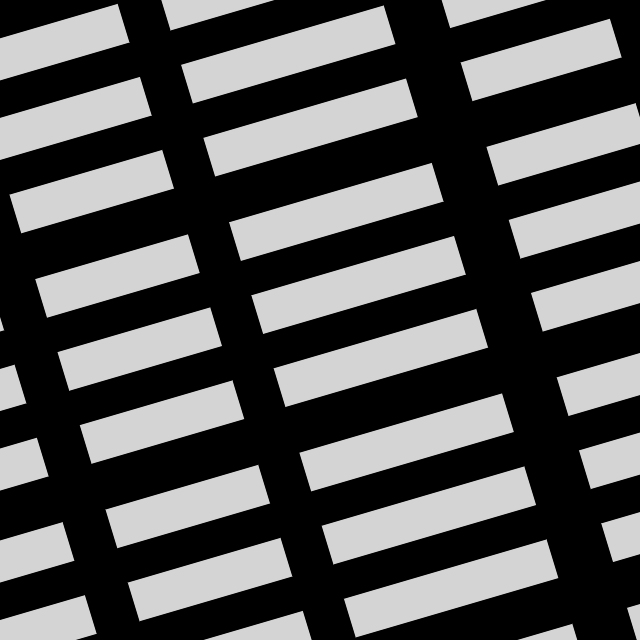
Reproduce this pattern procedurally as a WebGL 2 fragment shader.

```glsl
#version 300 es
precision highp float;
// Slanted light bars on black, set in columns of uneven width.
// Two skewed axes locate each bar: rows repeat in groups of three with
// a wider gap between groups, and a short loop merges the columns.

uniform vec2 u_resolution;
out vec4 fragColor;

// Signed distance to a band with the given start and end.
float bandDistance(float position, float start, float end) {
    return abs(position - 0.5 * (start + end)) - 0.5 * (end - start);
}

// Rows: three evenly spaced bars per group.
float rowDistance(float across) {
    float margin = 0.02; // keeps band edges clear of the wrap
    float inGroup = mod(across - 0.0599 + margin, 0.3923);
    float bar = min(floor(inGroup / 0.1243), 2.0);
    float local = inGroup - bar * 0.1243 - margin;
    return bandDistance(local, 0.0, 0.0658);
}

// Columns: start and end of each one along the bars.
float columnDistance(float along) {
    vec2 columns[4] = vec2[4](
        vec2(-0.450, -0.151), vec2(-0.078, 0.182),
        vec2(0.252, 0.597), vec2(0.690, 0.944));
    float nearest = 1.0;
    for (int i = 0; i < 4; i++) {
        nearest = min(nearest, bandDistance(along, columns[i].x, columns[i].y));
    }
    return nearest;
}

void main() {
    vec2 uv = gl_FragCoord.xy / u_resolution;
    float down = 1.0 - uv.y;

    // Skewed axes, scaled so that distances are true lengths.
    float along = uv.x - 0.305 * down;
    float across = down + 0.293 * uv.x;
    float barDistance = max(columnDistance(along) * 0.957,
                            rowDistance(across) * 0.960);

    // Light bars over the black ground, with a one-pixel soft edge.
    float pixel = 1.0 / min(u_resolution.x, u_resolution.y);
    float coverage = 1.0 - smoothstep(-0.6 * pixel, 0.6 * pixel, barDistance);
    vec3 barColor = vec3(0.83);
    fragColor = vec4(barColor * coverage, 1.0);
}
```
